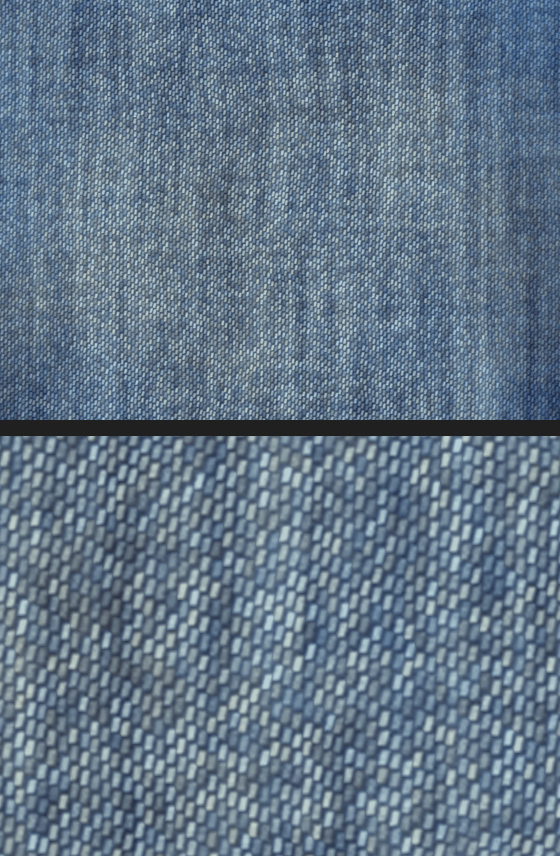
Top, the full canvas; bottom, a detail of the centre.
Write a WebGL 2 fragment shader that draws this texture.

```glsl
#version 300 es
precision highp float;
// Washed blue denim: slanted twill stitches with faded streaks and soft patches.

uniform vec2 u_resolution;
out vec4 fragColor;

// Lengths are fractions of the canvas height.
const vec2 STITCH_PITCH = vec2(0.0085, 0.0152);
const float TWILL_SHIFT = 0.345;     // drop per column, in stitches
const float STITCH_LEAN = 0.42;      // sideways slant, in columns
const float WEAVE_CONTRAST = 0.62;
const float MEAN_COVER = 0.53;
const float STITCH_VARIATION = 0.50;
const float STREAK_AMOUNT = 0.26;
const float WEFT_AMOUNT = 0.13;
const float PATCH_AMOUNT = 0.30;
const float GRAIN_AMOUNT = 0.20;
const vec2 LIGHT_CENTRE = vec2(0.44, 0.42);
const vec3 INDIGO = vec3(0.155, 0.215, 0.325);
const vec3 FADED_BLUE = vec3(0.37, 0.46, 0.55);
const vec3 PALE_THREAD = vec3(0.66, 0.75, 0.78);
const vec3 GREY_SHIFT = vec3(0.035, -0.012, -0.075);
const int SAMPLES = 2;               // antialiasing samples per axis

// Integer hash of a grid cell, two values in 0..1.
vec2 hash2(vec2 cell) {
    uvec2 v = uvec2(ivec2(cell)) * 1664525u + 1013904223u;
    v.x += v.y * 1664525u;
    v.y += v.x * 1664525u;
    v ^= v >> 16u;
    v.x += v.y * 1664525u;
    v.y += v.x * 1664525u;
    v ^= v >> 16u;
    return vec2(v >> 8u) / 16777216.0;
}

float valueNoise(vec2 p) {
    vec2 i = floor(p), f = fract(p);
    f = f * f * (3.0 - 2.0 * f);
    float low = mix(hash2(i).x, hash2(i + vec2(1, 0)).x, f.x);
    float high = mix(hash2(i + vec2(0, 1)).x, hash2(i + vec2(1, 1)).x, f.x);
    return mix(low, high, f.y);
}

float fbm(vec2 p) {
    float sum = 0.0, gain = 0.5;
    for (int i = 0; i < 4; i++) {
        sum += gain * valueNoise(p);
        p = p * 2.03 + 17.3;
        gain *= 0.5;
    }
    return sum / 0.9375;
}

// Thread cover (x), stitch brightness (y) and stitch greyness (z) at a point.
vec3 twill(vec2 p) {
    vec2 grid = p / STITCH_PITCH;
    float column = floor(grid.x);
    vec3 front = vec3(0.0, 0.5, 0.5);
    for (int i = -1; i <= 1; i++) {
        float c = column + float(i);
        float along = grid.y + c * TWILL_SHIFT + 0.22 * hash2(vec2(c, 911)).x;
        vec2 cell = vec2(c, floor(along));
        vec2 rnd = hash2(cell);
        float y = fract(along) - 0.5 + 0.12 * (rnd.y - 0.5);
        float x = grid.x - c - 0.5 - STITCH_LEAN * y + 0.2 * (rnd.x - 0.5);
        float cover = (1.0 - smoothstep(0.08, 0.62, abs(x)))
                    * (1.0 - smoothstep(0.24, 0.53, abs(y)));
        if (cover > front.x) front = vec3(cover, rnd.yx);
    }
    return front;
}

vec3 denim(vec2 p, float aspect) {
    vec2 uv = p / vec2(aspect, 1.0);

    // Cloth distortion, gentle at large scale and uneven along the yarns.
    vec2 q = p + 0.030 * vec2(fbm(p * 1.7 + 5.0), fbm(p * 1.9 + 31.0));
    q += 0.003 * vec2(valueNoise(p * 22.0), valueNoise(p * 25.0 + 9.0));

    // Weave, softer towards the sides.
    vec3 stitch = twill(q);
    float blur = 0.40 * smoothstep(0.70, 1.0, uv.x)
               + 0.22 * (1.0 - smoothstep(0.0, 0.25, uv.x));
    float cover = mix(stitch.x, MEAN_COVER, blur);
    float tone = 0.5 + WEAVE_CONTRAST * (cover - MEAN_COVER);
    tone += STITCH_VARIATION * (stitch.y - 0.5) * cover * (1.0 - blur);

    // Slubby yarns and worn patches.
    tone += STREAK_AMOUNT * (valueNoise(vec2(q.x * 62.0, q.y * 3.5)) - 0.5);
    tone += WEFT_AMOUNT * (valueNoise(vec2(q.x * 7.0, q.y * 66.0)) - 0.5);
    tone += PATCH_AMOUNT * (fbm(vec2(p.x * 6.5, p.y * 3.2) + 3.7) - 0.5);
    tone += GRAIN_AMOUNT * (valueNoise(p * 310.0) - 0.5);

    // Broad light falloff with a darker right side.
    vec2 away = uv - LIGHT_CENTRE;
    tone += 0.065 - 0.34 * dot(away, away);
    tone -= 0.11 * smoothstep(0.84, 1.0, uv.x);

    // Indigo to pale thread, with greyer yarns in the middle.
    tone = clamp(tone, -0.1, 1.1);
    vec3 colour = tone < 0.5 ? mix(INDIGO, FADED_BLUE, tone * 2.0)
                             : mix(FADED_BLUE, PALE_THREAD, tone * 2.0 - 1.0);
    float greyness = 0.7 * (stitch.z - 0.5) + 0.9 * (fbm(p * 4.0 + 51.0) - 0.5);
    greyness += 0.25 - 1.1 * dot(away, away);
    return colour + GREY_SHIFT * greyness;
}

void main() {
    float aspect = u_resolution.x / u_resolution.y;
    vec3 sum = vec3(0.0);
    for (int i = 0; i < SAMPLES * SAMPLES; i++) {
        vec2 offset = (vec2(i % SAMPLES, i / SAMPLES) + 0.5) / float(SAMPLES) - 0.5;
        sum += denim((gl_FragCoord.xy + offset) / u_resolution.y, aspect);
    }
    fragColor = vec4(sum / float(SAMPLES * SAMPLES), 1.0);
}
```
